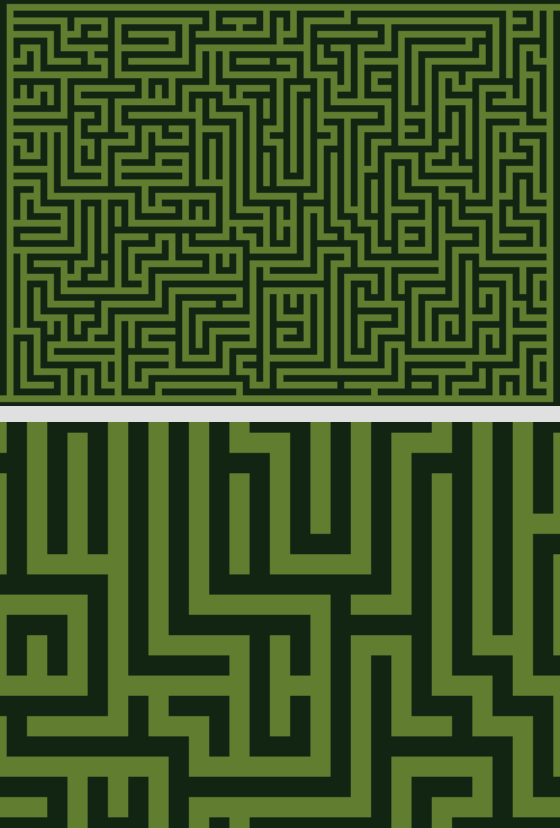
Top: the whole. Bottom: its middle third, enlarged.
This pattern is drawn by a Shadertoy shader. Its source:

```glsl
// Hedge maze: equally wide dark walls and green paths on a square grid.

const ivec2 CELLS = ivec2(41, 30);               // path cells across and up
const vec3 WALL_COLOR = vec3(0.07, 0.14, 0.07);
const vec3 PATH_COLOR = vec3(0.38, 0.49, 0.19);
const float EDGE_SOFTNESS = 1.35;                // width of the edge blend in pixels
const float JITTER = 5.0;                        // more gives more forks and dead ends
const float STRAIGHT_COST = 0.5;                 // more gives more turns
const float DEGREE_COST = 1.5;                   // more gives fewer forks and dead ends
const float BORDER_COST = 200.0;                 // keeps paths inside the maze
const uint SEED = 17u;

// Integer hash to 0..1
float hash(ivec2 cell, int channel) {
    uint h = uint(cell.x + 512) * 1597u + uint(cell.y + 512) * 51749u
           + uint(channel) * 7919u + SEED * 3571u;
    h = h * 747796405u + 28913u;
    h = ((h >> ((h >> 28u) + 4u)) ^ h) * 277803737u;
    h = (h >> 22u) ^ h;
    return float(h & 65535u) / 65536.0;
}

bool outside(ivec2 cell) {
    return any(lessThan(cell, ivec2(0))) || any(greaterThanEqual(cell, CELLS));
}

// Open sides of a cell as east, north, west, south, from the bits of 1 to 14
vec4 exitsFromBits(int bits) {
    return vec4(ivec4(bits, bits >> 1, bits >> 2, bits >> 3) & 1);
}

// Starting exits, chosen at random
vec4 randomExits(ivec2 cell) {
    if (outside(cell)) return vec4(0);
    return exitsFromBits(1 + int(hash(cell, 0) * 14.0));
}

// Picks the exits that best join up paths and walls, given the diagonal cells
vec4 bestExits(ivec2 cell, vec4 ne, vec4 nw, vec4 sw, vec4 se) {
    if (outside(cell)) return vec4(0);
    // Openings already made around the four corner posts and four side cells
    vec4 posts = vec4(ne.z + ne.w, nw.w + nw.x, sw.x + sw.y, se.y + se.z);
    vec4 sides = vec4(ne.w + se.y, ne.z + nw.x, nw.w + sw.y, sw.x + se.z);
    vec4 border = vec4(cell.x == CELLS.x - 1, cell.y == CELLS.y - 1,
                       cell.x == 0, cell.y == 0);
    vec4 best = vec4(0);
    float lowest = 1e6;
    for (int bits = 1; bits < 15; bits++) {
        vec4 exits = exitsFromBits(bits);
        vec4 postError = exits + exits.yzwx + posts - 2.0;
        vec4 sideError = 2.0 * exits + sides - 2.0;
        float degreeError = dot(exits, vec4(1)) - 2.0;
        float straight = abs(dot(exits, vec4(1, -1, 1, -1)));
        postError *= postError;                  // lone posts and tiny rings cost most
        float cost = dot(postError, postError) + dot(sideError, sideError)
                   + DEGREE_COST * degreeError * degreeError + STRAIGHT_COST * straight
                   + BORDER_COST * dot(exits, border) + JITTER * hash(cell, bits);
        if (cost < lowest) {
            lowest = cost;
            best = exits;
        }
    }
    return best;
}

// Odd rows adapt to the random even rows
vec4 oddRowExits(ivec2 cell) {
    return bestExits(cell,
        randomExits(cell + ivec2(1, 1)), randomExits(cell + ivec2(-1, 1)),
        randomExits(cell + ivec2(-1, -1)), randomExits(cell + ivec2(1, -1)));
}

// Even rows then adapt to the odd rows
vec4 evenRowExits(ivec2 cell) {
    return bestExits(cell,
        oddRowExits(cell + ivec2(1, 1)), oddRowExits(cell + ivec2(-1, 1)),
        oddRowExits(cell + ivec2(-1, -1)), oddRowExits(cell + ivec2(1, -1)));
}

// 1 for path, 0 for wall; cells lie at odd units, posts at even units
float pathAt(ivec2 unit) {
    ivec2 last = 2 * CELLS;
    bool entrance = unit.x <= 0 && unit.y == 1;
    bool exitGate = unit.x >= last.x && unit.y == last.y - 1;
    if (entrance || exitGate) return 1.0;
    if (any(lessThanEqual(unit, ivec2(0))) || any(greaterThanEqual(unit, last))) return 0.0;

    bool evenX = (unit.x & 1) == 0, evenY = (unit.y & 1) == 0;
    if (evenX == evenY) return evenX ? 0.0 : 1.0;

    // Every gap belongs to the checkerboard cell on one side of it
    ivec2 across = evenX ? ivec2(1, 0) : ivec2(0, 1);
    ivec2 cell = (unit + across - 1) / 2;
    bool ownedAhead = ((cell.x + cell.y) & 1) == 0;
    if (!ownedAhead) cell -= across;

    vec4 exits;
    if ((cell.y & 1) == 0) exits = evenRowExits(cell);
    else exits = oddRowExits(cell);
    vec2 pair = ownedAhead ? exits.zw : exits.xy;
    return evenX ? pair.x : pair.y;
}

void mainImage(out vec4 fragColor, in vec2 fragCoord) {
    // Fit the maze to the width and centre it in height
    vec2 units = vec2(2 * CELLS + 1);
    float pixel = units.x / iResolution.x;
    vec2 p = (fragCoord - 0.5 * iResolution.xy) * pixel + 0.5 * units;

    // Blend the four nearest units to smooth the edges
    vec2 corner = floor(p - 0.5);
    vec2 blend = clamp((p - corner - 1.0) / (pixel * EDGE_SOFTNESS) + 0.5, 0.0, 1.0);
    ivec2 u = ivec2(corner);
    float lower = mix(pathAt(u), pathAt(u + ivec2(1, 0)), blend.x);
    float upper = mix(pathAt(u + ivec2(0, 1)), pathAt(u + ivec2(1, 1)), blend.x);
    float path = mix(lower, upper, blend.y);

    fragColor = vec4(mix(WALL_COLOR, PATH_COLOR, path), 1.0);
}
```
